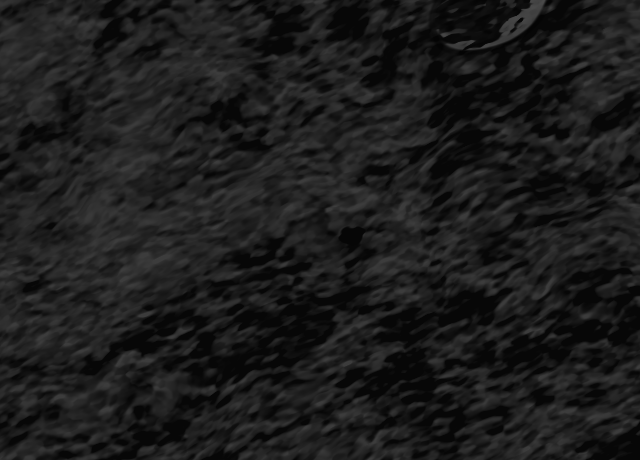
Write a Shadertoy shader that draws this texture.

```glsl
// Dark weathered rock: slanted streaky grain, blotchy shadows, one pit and a
// shallow bowl with a pale lip. Every layer is smooth cellular noise, where
// randomly placed cell points blend their values by Gaussian weight.

const float STREAK_ANGLE = 0.46;            // radians above horizontal
const float BASE_TONE    = 0.120;
const float DARKEST      = 0.028;
const float LIGHTEST     = 0.235;
const float SLOPE_LIGHT  = 0.022;           // brighter toward upper left
const vec2  PATCH_SCALE  = vec2(3.5, 6.0);  // cells per canvas height
const vec2  CLUMP_SCALE  = vec2(13.0, 23.0);
const vec2  GRAIN_SCALE  = vec2(34.0, 72.0);
const vec2  FINE_SCALE   = vec2(62.0, 125.0);
const vec2  BOWL_CENTER  = vec2(1.069, 0.991);
const vec2  BOWL_RADII   = vec2(0.136, 0.087);
const vec2  BOWL_SHIFT   = vec2(-0.14, 0.33);
const float LIP_TONE     = 0.255;
const vec2  PIT_CENTER   = vec2(0.763, 0.491);
const vec2  PIT_RADII    = vec2(0.024, 0.016);

vec3 hash3(vec2 cell) {
    vec3 h = fract(cell.xyx * vec3(0.1031, 0.1030, 0.0973));
    h += dot(h, h.yxz + 33.33);
    return fract((h.xxy + h.yzz) * h.zyx);
}

// Smooth cellular noise, roughly -0.5 to 0.5
float cellNoise(vec2 p) {
    vec2 cell = floor(p), f = p - cell;
    float sum = 0.0, total = 0.0;
    for (int y = -1; y <= 1; y++)
    for (int x = -1; x <= 1; x++) {
        vec2 offset = vec2(x, y);
        vec3 h = hash3(cell + offset + 71.0);
        vec2 d = offset + h.xy - f;
        float weight = exp(-5.0 * dot(d, d));
        sum += weight * (h.z - 0.5);
        total += weight;
    }
    return sum / total;
}

vec2 rotate(vec2 p, float angle) {
    float c = cos(angle), s = sin(angle);
    return vec2(c * p.x + s * p.y, c * p.y - s * p.x);
}

void mainImage(out vec4 fragColor, in vec2 fragCoord) {
    vec2 p = fragCoord / iResolution.y;
    float pixel = 1.5 / iResolution.y;

    // Streak coordinates, bent so the grain direction wanders
    vec2 bend = vec2(cellNoise(p * 6.0), cellNoise(p * 6.0 + 40.0));
    vec2 q = rotate(p + 0.035 * bend, STREAK_ANGLE);

    float patches = cellNoise(q * PATCH_SCALE);
    float clumps  = cellNoise(q * CLUMP_SCALE + 17.0);
    float grain   = cellNoise(q * GRAIN_SCALE);
    float fine    = cellNoise(q * FINE_SCALE + 9.0);

    // Relief: grain lit from above, across the streaks
    float relief = grain - cellNoise(q * GRAIN_SCALE + vec2(0.15, 0.6));

    // Rough toward the lower right, smoother toward the upper left
    float slope = dot(p - vec2(0.7, 0.5), vec2(-0.8, 0.9));
    float rough = clamp(1.0 - 0.3 * slope - 0.6 * patches, 0.55, 1.4);

    float tone = BASE_TONE + SLOPE_LIGHT * slope
               + 0.085 * patches + 0.075 * clumps
               + rough * (0.10 * grain + 0.075 * relief + 0.095 * fine);

    // Ragged shadows where clumps and patches are both low
    float hollow = -clumps - 0.7 * patches - 0.5 * grain - 0.12 * slope;
    tone -= 0.05 * smoothstep(0.12, 0.42, hollow);
    tone = clamp(tone, DARKEST, LIGHTEST);

    // Small irregular pit
    vec2 pitPoint = rotate(p - PIT_CENTER, -0.2) / PIT_RADII;
    float pitEdge = length(pitPoint) - 1.0 + 1.1 * clumps + 0.9 * grain;
    tone = mix(tone, 0.022, 1.0 - smoothstep(-0.12, 0.12, pitEdge));

    // Bowl: dark speckled hollow inside a pale crescent lip
    vec2 bowlPoint = rotate(p - BOWL_CENTER, 0.52) / BOWL_RADII;
    float outer = (length(bowlPoint) - 1.0) * BOWL_RADII.y + 0.006 * clumps;
    float inner = length(bowlPoint - BOWL_SHIFT) - 1.0 + 0.35 * grain + 0.25 * fine;
    float speckle = smoothstep(0.0, 0.25, grain + 0.5 * fine + 0.25 * bowlPoint.x - 0.08);
    float hollowTone = 0.045 + 0.06 * fine + 0.09 * speckle;
    float lipTone = LIP_TONE + 0.06 * fine + 0.04 * clumps;
    float bowlTone = mix(hollowTone, lipTone, smoothstep(-0.06, 0.06, inner));
    tone = mix(tone, max(bowlTone, 0.02), 1.0 - smoothstep(-pixel, pixel, outer));

    // Thin shadow just under the lip
    tone *= 1.0 - 0.5 * smoothstep(0.008, 0.002, abs(outer - 0.004));

    fragColor = vec4(vec3(tone), 1.0);
}
```
